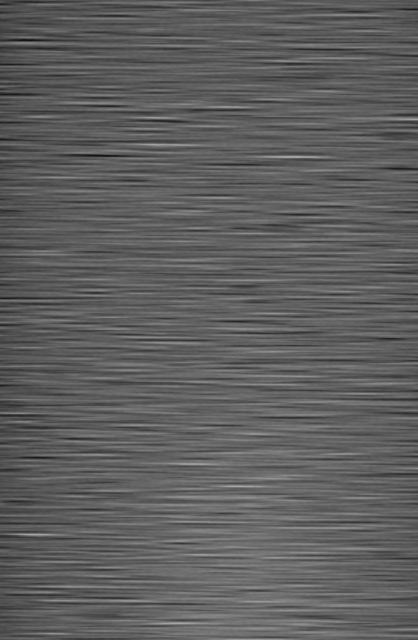
This texture is drawn by a Shadertoy shader. Its source:

```glsl
// Dark brushed metal: fine horizontal streaks under a soft low glow.

const float BASE_GREY = 0.377;
const float GLOW = 0.065;          // brightening at the lower middle
const float LEFT_SHADE = 0.070;    // darkening along the borders
const float RIGHT_SHADE = 0.030;
const float TOP_SHADE = 0.030;
const float TILT = 0.006;          // slight fall of the streaks to the right
const float SCRATCH_DEPTH = 0.09;
const float PALE_SHARE = 0.7;      // strength of pale scratches to dark ones
const float TAIL = 3.0;            // extra contrast of the strongest streaks
const float GRAIN = 0.016;

// Streak layers: length and rows in canvas heights, then strength
const vec3 BROAD  = vec3(0.110, 113.0, 0.12);
const vec3 MEDIUM = vec3(0.085, 167.0, 0.20);
const vec3 FINE   = vec3(0.065, 233.0, 0.26);

float hash(vec2 p) {
    vec3 q = fract(vec3(p.xyx) * 0.1031);
    q += dot(q, q.yzx + 33.33);
    return fract((q.x + q.y) * q.z);
}

// Smooth noise along one row, each row shifted at random
float rowNoise(float x, float row, float seed) {
    x += 50.0 + 17.0 * hash(vec2(row, seed));
    float cell = floor(x);
    float t = smoothstep(0.0, 1.0, x - cell);
    vec2 key = vec2(cell + seed * 71.0, row + seed * 13.0);
    return mix(hash(key), hash(key + vec2(1.0, 0.0)), t);
}

// Thin flecks, from 0 to 1
float flecks(vec2 p, float len, float rows, float seed) {
    float y = p.y * rows + 20.0;
    float row = floor(y);
    float t = smoothstep(0.0, 1.0, y - row);
    float x = p.x / len;
    return mix(rowNoise(x, row, seed), rowNoise(x, row + 1.0, seed), t);
}

// Grooves with paired light and dark sides: gradient noise across the rows
float grooves(vec2 p, vec3 style, float seed) {
    float y = p.y * style.y + 20.0;
    float row = floor(y);
    float t = y - row;
    float x = p.x / style.x;
    float below = 2.0 * rowNoise(x, row, seed) - 1.0;
    float above = 2.0 * rowNoise(x, row + 1.0, seed) - 1.0;
    return style.z * mix(below * t, above * (t - 1.0), smoothstep(0.0, 1.0, t));
}

// Broad light and shade over the sheet
float lighting(vec2 uv) {
    float across = (uv.x - 0.58) / 0.24;
    float glow = exp(-across * across) * (1.0 - smoothstep(0.02, 0.62, uv.y));
    float left = exp(-uv.x / 0.13);
    float right = exp(-(1.0 - uv.x) / 0.07);
    float top = smoothstep(0.7, 1.0, uv.y) * (1.0 - 0.5 * uv.x);
    return BASE_GREY + GLOW * glow - LEFT_SHADE * left
         - RIGHT_SHADE * right - TOP_SHADE * top;
}

void mainImage(out vec4 fragColor, in vec2 fragCoord) {
    vec2 uv = fragCoord / iResolution.xy;
    vec2 p = fragCoord / iResolution.y;
    p.y += TILT * p.x;

    // Brushed grooves
    float brush = grooves(p, BROAD, 1.0) + grooves(p, MEDIUM, 2.0)
                + grooves(p, FINE, 3.0);
    float grey = lighting(uv) + brush * (1.0 + TAIL * abs(brush));

    // Sparse dark scratches and a few pale ones
    float dark = smoothstep(0.74, 1.0, flecks(p, 0.080, 270.0, 4.0));
    float pale = smoothstep(0.74, 1.0, flecks(p, 0.070, 290.0, 5.0));
    grey += SCRATCH_DEPTH * (PALE_SHARE * pale - dark);

    // Short faint grain
    grey += GRAIN * (2.0 * flecks(p, 0.006, 420.0, 6.0) - 1.0);

    fragColor = vec4(vec3(clamp(grey, 0.0, 1.0)), 1.0);
}
```
